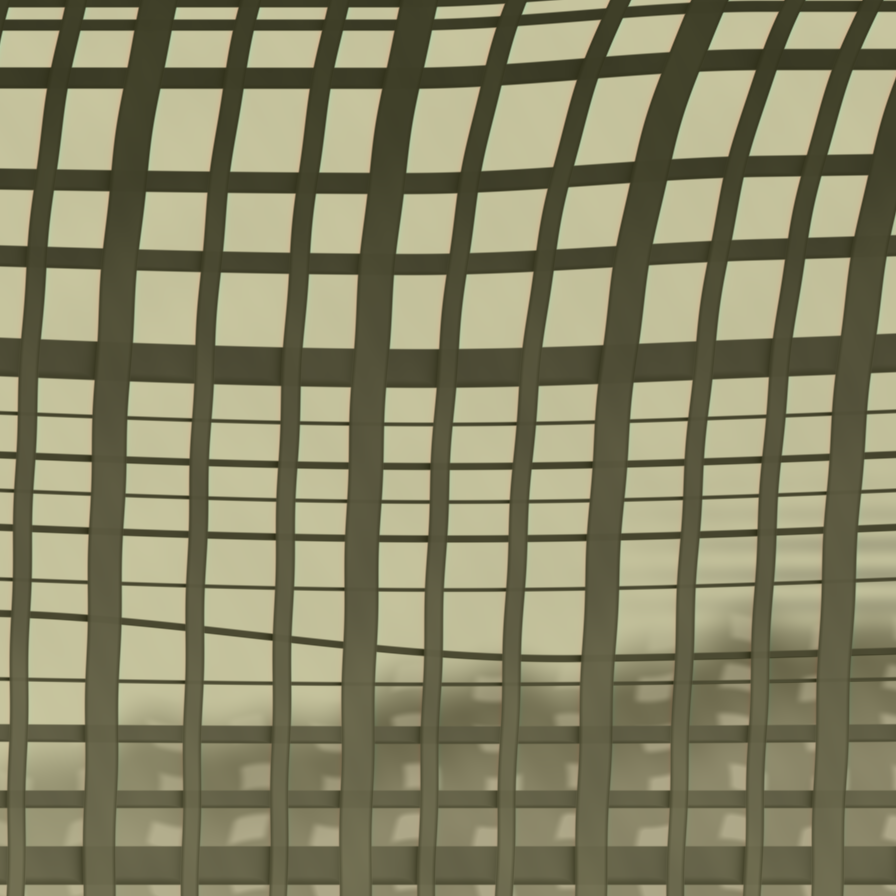
Write a three.js fragment shader that draws this pattern.

```glsl
// An open lattice of dark woven strips over a pale wall: leaning upright strips
// cross sagging level ones, with fine threads between. Signed distances to
// formula-placed strips give the coverage; layered sines give wear and shadow.
varying vec2 vUv;

const vec3 WALL = vec3(0.775, 0.765, 0.615);
const vec3 WALL_SHADE = vec3(0.40, 0.385, 0.275);
const vec3 WALL_PATCH = vec3(0.67, 0.645, 0.525);
const vec3 STRIP_LOW = vec3(0.435, 0.425, 0.315);
const vec3 STRIP_MID = vec3(0.35, 0.34, 0.245);
const vec3 STRIP_HIGH = vec3(0.25, 0.25, 0.16);
const vec3 CREASE = vec3(0.17, 0.17, 0.08);
const vec3 FRINGE = vec3(0.07, -0.06, -0.05);
const float SOFT = 0.0014;
const float WARP_START = 0.023;
const float WARP_PITCH = 0.0911;
const float WARP_HALF = 0.0104;
const float WIDE_HALF = 0.0186;
const float WARPS = 13.0;
const float WEFTS = 16.0;

float cover(float d) {
  return 1.0 - smoothstep(-SOFT, SOFT, d);
}

float wear(vec2 p) {
  return (sin(p.x * 31.0 + 3.0 * sin(p.y * 17.0)) + sin(p.y * 43.0 + 2.0 * sin(p.x * 23.0))
    + sin(p.x * 163.0 + p.y * 97.0) * 0.5) / 2.5;
}

// Centre of upright strip i at height y; the lean grows upward and to the right.
float warpCentre(float i, float y) {
  float base = WARP_START + i * WARP_PITCH
    + 0.0078 * cos(1.2566 * (i - 3.1)) + 0.0065 * sin(0.5236 * i);
  float lean = mix(0.068, 0.134, smoothstep(3.5, 6.5, i));
  float bend = 0.2 * y + 0.2 * y * y + 0.6 * pow(y, 5.0);
  return base + lean * bend + 0.0008 * sin(y * 40.0 + i * 2.0);
}

// Height (x) and half width (y) of level strip i, in four groups from the top.
vec2 weft(float i) {
  if (i < 2.0) return vec2(0.998 - 0.026 * i, 0.0062);
  if (i < 6.0) {
    float k = i - 2.0;
    return vec2(0.913 - 0.1038 * k - 0.0104 * sin(2.094 * k), 0.0118 + 0.0098 * step(2.5, k));
  }
  if (i < 13.0) {
    float k = i - 6.0;
    float bunch = 0.021 * exp(-0.5 * (k - 3.0) * (k - 3.0));
    return vec2(0.539 - 0.0495 * k + bunch, 0.002 + 0.0019 * mod(k, 2.0));
  }
  float k = i - 13.0;
  return vec2(0.182 - 0.074 * k, 0.0098 + 0.0117 * step(1.5, k));
}

float weftCentre(float i, float x) {
  float h = weft(i).x;
  float sag = 0.013 * sin(3.1416 * x) * smoothstep(0.1, 0.4, h) * (1.0 - smoothstep(0.6, 0.95, h));
  float rise = 0.021 * smoothstep(0.45, 0.85, x) * smoothstep(0.45, 0.95, h);
  float slack = 0.042 * (smoothstep(0.0, 0.65, x) - 0.5) * step(10.5, i) * step(i, 11.5);
  return h - sag + rise - slack;
}

vec3 stripColour(float y) {
  return mix(mix(STRIP_LOW, STRIP_MID, smoothstep(0.0, 0.5, y)), STRIP_HIGH, smoothstep(0.45, 0.95, y));
}

// Pale wall with a blurred shadow of the lattice along the bottom.
vec3 wall(vec2 p) {
  float n = wear(p * 0.8);
  float edge = 0.155 + 0.165 * p.x + 0.014 * sin(p.x * 19.0 - 1.5) + 0.008 * sin(p.x * 47.0);
  float shade = 1.0 - smoothstep(edge - 0.05, edge + 0.035, p.y);
  shade *= mix(0.55, 1.0, smoothstep(0.0, 0.4, p.x));
  vec2 q = p + 0.008 * sin(p.yx * 37.0);
  float panes = smoothstep(-0.2, 0.7, sin(q.x * 69.0 + 1.0)) * smoothstep(-0.5, 0.6, sin(q.y * 112.0));
  float deep = 1.0 - smoothstep(edge - 0.17, edge - 0.05, p.y);
  vec3 dim = mix(WALL_SHADE, WALL_PATCH, clamp(panes * 0.65 + deep * 0.45, 0.0, 1.0));
  vec3 lit = WALL * (1.0 + 0.012 * n - 0.05 * p.x * (1.0 - p.y));
  float streak = smoothstep(0.6, 1.0, p.x) * exp(-pow((p.y - 0.36) / 0.07, 2.0));
  lit *= 1.0 - 0.08 * streak * (1.0 + sin(p.y * 180.0));
  return mix(lit, dim, shade * (0.88 + 0.08 * n));
}

void main() {
  vec2 p = vUv;
  float grain = wear(p * vec2(1.0, 0.7));
  vec3 strip = stripColour(p.y) * (1.0 + 0.045 * grain);
  vec3 colour = wall(p);

  // Upright strips: coverage, nearest gap and edge tint.
  float warpMask = 0.0, warpEdge = 0.0, gap = 1.0, side = 0.0, nearest = 0.0;
  for (float n = 0.0; n < WARPS; n++) {
    float i = n - 1.0;
    float wide = 1.0 - step(0.5, abs(mod(i + 3.0, 3.0) - 1.0));
    float halfWidth = mix(WARP_HALF, WIDE_HALF, wide) * mix(0.97, 1.13, p.y);
    float offset = p.x - warpCentre(i, p.y);
    float d = abs(offset) - halfWidth;
    warpMask = max(warpMask, cover(d));
    warpEdge = max(warpEdge, smoothstep(-0.005, 0.0, d) * cover(d));
    if (d < gap) { gap = d; side = sign(offset); nearest = i; }
  }
  colour -= FRINGE * side * exp(-max(gap, 0.0) / 0.0025) * mix(0.3, 1.0, p.y);

  // Level strips pass behind, darker where they tuck under an upright.
  float tuck = 0.0;
  for (float i = 0.0; i < WEFTS; i++) {
    float halfWidth = weft(i).y;
    float offset = p.y - weftCentre(i, p.x);
    float mask = cover(abs(offset) - halfWidth);
    float over = mod(i + nearest + 1.0, 2.0);
    float contact = exp(-max(gap, 0.0) / 0.006) * mix(0.25, 0.7, over) * step(side, 0.5);
    float rim = smoothstep(0.5, 1.0, -offset / halfWidth) * 0.4;
    float thread = 0.35 * (1.0 - step(0.006, halfWidth));
    vec3 body = mix(strip * 0.93, CREASE, clamp(max(contact, rim) + thread, 0.0, 1.0));
    colour = mix(colour, body, mask);
    tuck = max(tuck, mask * over);
  }

  vec3 upright = mix(strip, CREASE, warpEdge * 0.4 + tuck * 0.08);
  gl_FragColor = vec4(mix(colour, upright, warpMask), 1.0);
}
```
